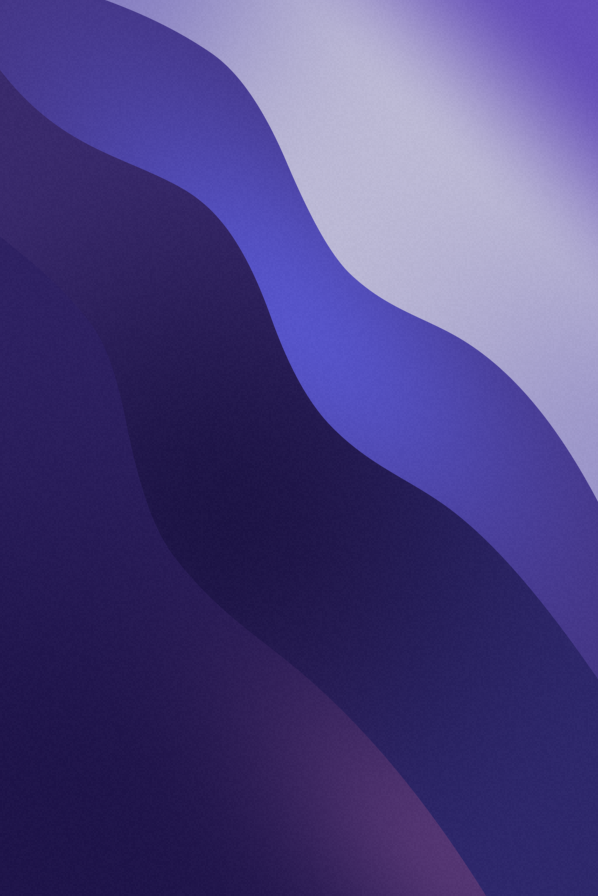
Reproduce this background procedurally as a WebGL 1 fragment shader.

```glsl
precision highp float;
// Layered indigo waves sweeping down a pale lavender sky, with soft glows and fine grain.

uniform vec2 u_resolution;

// Canvas space: width 1, height ASPECT, origin at the lower left.
const float ASPECT = 1.5;
const float EDGE_SOFTNESS = 0.8;   // half width of an edge, in pixel widths
const float GRAIN_CELLS = 342.0;   // grain cells across the width
const float GRAIN_AMOUNT = 0.018;

// Each ridge has six knots: x, height, slope.
const mat3 BACK_LEFT = mat3(0.0, 1.559, -0.35, 0.352, 1.412, -0.68, 0.479, 1.229, -2.35);
const mat3 BACK_RIGHT = mat3(0.586, 1.041, -0.95, 0.752, 0.943, -0.53, 1.0, 0.66, -1.9);
const mat3 MIDDLE_LEFT = mat3(0.0, 1.383, -1.3, 0.273, 1.201, -0.48, 0.453, 0.969, -2.8);
const mat3 MIDDLE_RIGHT = mat3(0.557, 0.783, -1.0, 0.752, 0.648, -0.75, 1.0, 0.363, -1.45);
const mat3 FRONT_LEFT = mat3(0.0, 1.104, -0.8, 0.137, 0.977, -1.2, 0.211, 0.793, -5.0);
const mat3 FRONT_RIGHT = mat3(0.293, 0.566, -1.3, 0.488, 0.387, -0.82, 1.0, -0.355, -2.2);

const vec3 PALE = vec3(0.75, 0.74, 0.84);
const vec3 LAVENDER = vec3(0.53, 0.50, 0.76);
const vec3 VIOLET = vec3(0.39, 0.30, 0.72);
const vec3 INDIGO = vec3(0.26, 0.20, 0.50);
const vec3 BLUE = vec3(0.34, 0.33, 0.79);
const vec3 NIGHT = vec3(0.115, 0.08, 0.275);
const vec3 DUSK = vec3(0.225, 0.165, 0.425);
const vec3 STEEL = vec3(0.18, 0.155, 0.42);
const vec3 DEEP = vec3(0.12, 0.08, 0.29);
const vec3 SLATE = vec3(0.18, 0.13, 0.385);
const vec3 PLUM = vec3(0.33, 0.21, 0.45);

// Cubic between two knots
float segment(float x, vec3 a, vec3 b) {
  float width = b.x - a.x;
  float t = (x - a.x) / width;
  float s = 1.0 - t;
  return s * s * (1.0 + 2.0 * t) * a.y + t * t * (3.0 - 2.0 * t) * b.y
       + width * t * s * (s * a.z - t * b.z);
}

// Height of a ridge at x
float ridge(float x, mat3 l, mat3 r) {
  float y = segment(x, l[0], l[1]);
  y = mix(y, segment(x, l[1], l[2]), step(l[1].x, x));
  y = mix(y, segment(x, l[2], r[0]), step(l[2].x, x));
  y = mix(y, segment(x, r[0], r[1]), step(r[0].x, x));
  return mix(y, segment(x, r[1], r[2]), step(r[1].x, x));
}

// Smooth coverage of the area below a ridge
float below(vec2 p, mat3 l, mat3 r) {
  const float e = 0.001;
  float slope = (ridge(p.x + e, l, r) - ridge(p.x - e, l, r)) / (2.0 * e);
  float d = (p.y - ridge(p.x, l, r)) / sqrt(1.0 + slope * slope);
  float soft = EDGE_SOFTNESS / u_resolution.x;
  return 1.0 - smoothstep(-soft, soft, d);
}

// Elongated glow along the falling diagonal; size is along, across
float glow(vec2 p, vec2 center, vec2 size) {
  vec2 d = p - center;
  vec2 q = vec2(d.x - d.y, d.x + d.y) * 0.7071 / size;
  return exp(-dot(q, q));
}

float hash(vec2 p) {
  vec3 q = fract(p.xyx * 0.1031);
  q += dot(q, q.yzx + 33.33);
  return fract((q.x + q.y) * q.z);
}

vec3 skyColor(vec2 p) {
  vec3 c = mix(PALE, LAVENDER, glow(p, vec2(0.17, 1.53), vec2(0.28, 0.35)));
  c = mix(c, LAVENDER, 0.65 * glow(p, vec2(1.06, 0.68), vec2(0.42, 0.35)));
  return mix(c, VIOLET, smoothstep(1.98, 2.40, p.x + p.y));
}

vec3 backColor(vec2 p) {
  return mix(INDIGO, BLUE, glow(p, vec2(0.49, 0.96), vec2(0.5, 0.25)));
}

vec3 middleColor(vec2 p) {
  vec3 rim = mix(DUSK, STEEL, smoothstep(0.4, 0.75, p.x));
  return mix(NIGHT, rim, smoothstep(0.0, 0.75, distance(p, vec2(0.36, 0.62))));
}

vec3 frontColor(vec2 p) {
  vec3 c = mix(DEEP, SLATE, smoothstep(0.15, 1.05, p.y));
  return mix(c, PLUM, glow(p, vec2(0.77, 0.06), vec2(0.42, 0.2)));
}

void main() {
  vec2 p = gl_FragCoord.xy / u_resolution * vec2(1.0, ASPECT);

  // Layers from back to front
  vec3 color = skyColor(p);
  color = mix(color, backColor(p), below(p, BACK_LEFT, BACK_RIGHT));
  color = mix(color, middleColor(p), below(p, MIDDLE_LEFT, MIDDLE_RIGHT));
  color = mix(color, frontColor(p), below(p, FRONT_LEFT, FRONT_RIGHT));

  // Film grain
  color += GRAIN_AMOUNT * (hash(floor(p * GRAIN_CELLS)) - 0.5);
  gl_FragColor = vec4(color, 1.0);
}
```
